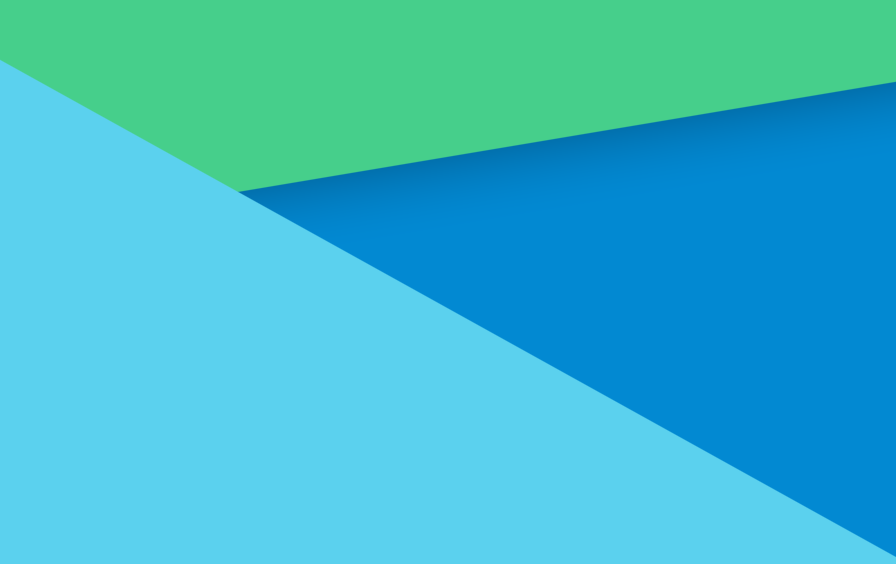
This background is drawn by a Shadertoy shader. Its source:

```glsl
// Three overlapping flat sheets: a blue base, a green sheet along the top that
// drops a soft shadow on it, and a pale cyan sheet across the lower left.
// Each sheet is a half plane, given by the signed distance to its slanted edge.

#define GREEN_EDGE vec2(0.589, 0.855)  // edge height at the left and right side
#define CYAN_EDGE vec2(0.894, 0.0124)
#define GREEN vec3(0.273, 0.812, 0.545)
#define CYAN vec3(0.357, 0.820, 0.933)
#define BLUE vec3(0.008, 0.537, 0.825)
#define SHADOW vec3(0.008, 0.440, 0.680)
#define SHADOW_REACH 0.14              // in canvas heights

// Signed distance, in canvas heights, above the line joining both side heights
float aboveEdge(vec2 uv, vec2 sides, float aspect) {
    float slope = (sides.y - sides.x) / aspect;
    return (uv.y - mix(sides.x, sides.y, uv.x)) / sqrt(1.0 + slope * slope);
}

// Antialiased coverage of the positive side
float coverage(float dist, float pixel) {
    return smoothstep(-pixel, pixel, dist);
}

void mainImage(out vec4 fragColor, in vec2 fragCoord) {
    vec2 uv = fragCoord / iResolution.xy;
    float aspect = iResolution.x / iResolution.y;
    float pixel = 0.8 / iResolution.y;

    float green = aboveEdge(uv, GREEN_EDGE, aspect);
    float cyan = -aboveEdge(uv, CYAN_EDGE, aspect);

    // Blue base, darkest right under the green sheet
    float fade = clamp(1.0 + green / SHADOW_REACH, 0.0, 1.0);
    vec3 color = mix(BLUE, SHADOW, fade * fade);

    // Sheets from back to front
    color = mix(color, GREEN, coverage(green, pixel));
    color = mix(color, CYAN, coverage(cyan, pixel));

    fragColor = vec4(color, 1.0);
}
```
